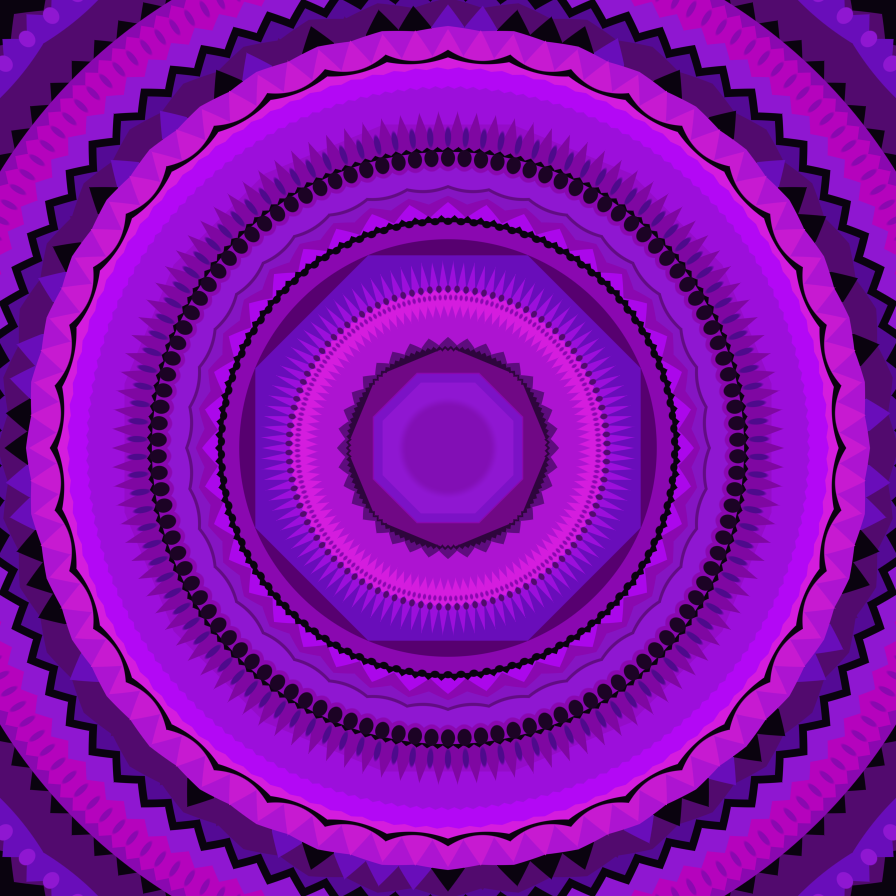
Reproduce this pattern procedurally as a Shadertoy shader.

```glsl
// Concentric violet mandala: toothed, scalloped and beaded rings around an octagon.

// Palette
const vec3 INK     = vec3(0.04, 0.01, 0.06);
const vec3 SHADOW  = vec3(0.18, 0.02, 0.24);
const vec3 PLUM    = vec3(0.32, 0.04, 0.43);
const vec3 WINE    = vec3(0.44, 0.03, 0.52);
const vec3 INDIGO  = vec3(0.41, 0.05, 0.73);
const vec3 PURPLE  = vec3(0.54, 0.03, 0.69);
const vec3 VIOLET  = vec3(0.56, 0.09, 0.82);
const vec3 ORCHID  = vec3(0.61, 0.06, 0.86);
const vec3 ELECTRIC = vec3(0.70, 0.03, 0.96);
const vec3 MAGENTA = vec3(0.68, 0.08, 0.82);
const vec3 PINK    = vec3(0.83, 0.11, 0.87);

// Repeat counts around the circle
const float COARSE = 40.0;
const float MEDIUM = 80.0;
const float FINE = 110.0;
const float LACE = 180.0;
const float TAU = 6.2831853;

float radius, turn, pixel; // polar position and pixel size; half the canvas is 1
vec3 ink;                  // colour painted so far

void fill(vec3 tint, float d) {
    ink = mix(tint, ink, smoothstep(-0.7 * pixel, 0.7 * pixel, d));
}

void disc(vec3 tint, float size) { fill(tint, radius - size); }

// Disc with n outward points; curve 1 gives triangles, 2 gives cusped scallops
float teeth(float size, float height, float n, float curve) {
    float wave = abs(fract(turn * n) * 2.0 - 1.0);
    float slope = height * curve * n / (3.1416 * max(radius, 0.05));
    return (radius - size - height * pow(wave, curve)) / sqrt(1.0 + slope * slope);
}

// Ring of n ovals, width given as a share of the spacing
float beads(float size, float height, float width, float n) {
    float spacing = TAU * size / n;
    vec2 halfSize = vec2(width * spacing * 0.5, height);
    vec2 q = vec2((fract(turn * n) - 0.5) * spacing, radius - size);
    return (length(q / halfSize) - 1.0) * min(halfSize.x, halfSize.y);
}

float polygon(float apothem, float n, float shift) {
    float side = (fract(turn * n + shift + 0.5) - 0.5) * TAU / n;
    return radius * cos(side) - apothem;
}

float hash(float k) { return fract(sin(k * 91.7) * 4375.5); }

// Outer lace, painted from the corners inward
void outerRings() {
    ink = INK;
    fill(PLUM, teeth(1.33, 0.04, MEDIUM, 1.0));
    fill(INDIGO, teeth(1.31, 0.04, FINE, 1.0));
    fill(VIOLET, beads(1.31, 0.02, 0.45, FINE));
    fill(PLUM, teeth(1.265, 0.012, COARSE, 2.0));
    fill(INK, teeth(1.17, 0.035, FINE, 1.0));
    disc(PURPLE, 1.175);
    fill(vec3(0.71, 0.01, 0.74), teeth(1.145, 0.02, LACE, 1.0));
    fill(PURPLE, beads(1.12, 0.02, 0.35, LACE));
    fill(VIOLET, teeth(1.07, 0.025, FINE, 1.0));
    fill(INK, teeth(1.02, 0.035, MEDIUM, 1.0));
    fill(INDIGO * 0.8, teeth(0.997, 0.035, MEDIUM, 1.0));
    fill(PLUM, teeth(0.985, 0.02, COARSE, 1.0));

    // Scattered dark and violet triangles
    float cell = mod(floor(turn * MEDIUM + 0.5), MEDIUM);
    float pick = hash(cell + 3.0);
    vec3 shard = pick < 0.4 ? INK : (pick < 0.7 ? INDIGO : PLUM);
    fill(shard, teeth(0.94, 0.05, MEDIUM, 1.0));

    // Faceted pink collar and its black scalloped hem
    fill(MAGENTA, teeth(0.933, 0.009, COARSE, 1.0));
    fill(PINK * 0.94, teeth(0.875, 0.06, MEDIUM, 1.0));
    fill(INK, teeth(0.867, 0.022, COARSE, 2.0));
    fill(PINK, teeth(0.86, 0.012, COARSE, 2.0));
}

void middleRings() {
    fill(ELECTRIC, teeth(0.845, 0.005, FINE, 1.0));
    fill(ORCHID, teeth(0.802, 0.006, LACE, 1.0));
    fill(mix(ORCHID, PURPLE, 0.45), polygon(0.722, 16.0, 0.0));
    fill(PURPLE * 0.92, teeth(0.685, 0.065, FINE, 1.0));
    fill(INDIGO * 0.75, beads(0.694, 0.022, 0.35, FINE));
    fill(INK, teeth(0.664, 0.008, LACE, 1.0));
    disc(PURPLE, 0.661);
    fill(SHADOW * 0.6, beads(0.647, 0.019, 0.85, FINE));
    fill(VIOLET, teeth(0.618, 0.009, FINE, 2.0));
    fill(PLUM * 1.2, teeth(0.578, 0.009, COARSE, 2.0));
    fill(VIOLET * 0.93, teeth(0.571, 0.009, COARSE, 2.0));
    fill(PURPLE, teeth(0.545, 0.018, COARSE, 1.0));
    fill(ELECTRIC * 0.96, teeth(0.515, 0.034, COARSE, 1.0));
    fill(INK, teeth(0.507, 0.013, FINE, 1.0));
    disc(PURPLE, 0.504);
    fill(INK, beads(0.506, 0.008, 0.7, FINE));
    disc(vec3(0.34, 0.0, 0.44), 0.466);
    fill(INDIGO, polygon(0.430, 8.0, 0.0));
}

void innerRings() {
    fill(ORCHID, teeth(0.355, 0.06, FINE, 1.0));
    fill(PLUM, beads(0.355, 0.008, 0.6, FINE));
    fill(PINK, teeth(0.344, 0.010, FINE, 1.0));
    fill(PURPLE, beads(0.336, 0.006, 0.6, LACE));
    fill(MAGENTA, teeth(0.292, 0.026, FINE, 1.0));
    fill(PLUM * 1.15, teeth(0.230, 0.018, COARSE - 4.0, 1.0));
    fill(SHADOW, teeth(0.222, 0.006, FINE, 1.0));
    fill(WINE, max(polygon(0.209, 8.0, 0.5), teeth(0.216, 0.006, FINE, 1.0)));
    fill(PURPLE, polygon(0.168, 8.0, 0.0));
    fill(mix(INDIGO, VIOLET, 0.5), polygon(0.165, 8.0, 0.0));
    fill(VIOLET, polygon(0.146, 8.0, 0.0));
    ink = mix(vec3(0.51, 0.06, 0.71), ink, smoothstep(0.092, 0.115, radius));
}

void mainImage(out vec4 fragColor, in vec2 fragCoord) {
    float size = min(iResolution.x, iResolution.y);
    vec2 p = (2.0 * fragCoord - iResolution.xy) / size;
    radius = length(p);
    turn = atan(p.y, p.x + 1e-6) / TAU;
    pixel = 2.0 / size;
    outerRings();
    middleRings();
    innerRings();
    fragColor = vec4(ink, 1.0);
}
```
